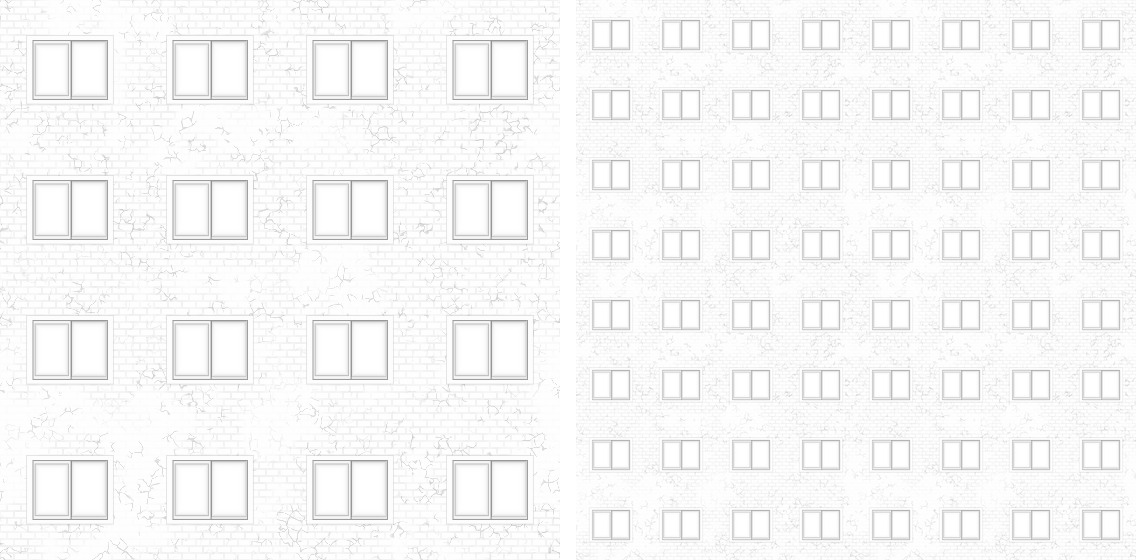
Left: one tile. Right: repeated 2 by 2.
Write a Shadertoy shader that draws this pattern.

```glsl
// A white brick facade with a 4 by 4 grid of two-pane sliding windows.
// Wrapped noise wears the mortar away in patches; broken Voronoi edges make cracks.
// Lengths are in units of 1/192 of a repeat, so the drawing scales with the canvas.
#define REPEATS 4.0
#define UNITS 192.0
#define BRICKS vec2(40.0, 80.0)
#define CRACK_CELLS 56.0
#define MORTAR_WIDTH 0.9
#define MORTAR_DARK 0.15
#define CRACK_WIDTH 0.7
#define CRACK_DARK 0.25
#define FRAME_DARK 0.14
#define EDGE_DARK 0.42
#define GLASS_SHADE 0.16

float hash(vec2 p) {
    vec3 q = fract(vec3(p.xyx) * 0.1031);
    q += dot(q, q.yzx + 33.33);
    return fract((q.x + q.y) * q.z);
}

// Value noise that wraps after `period` lattice cells
float noise(vec2 p, float period) {
    vec2 i = floor(p), f = fract(p);
    f = f * f * (3.0 - 2.0 * f);
    vec2 a = mod(i, period), b = mod(i + 1.0, period);
    return mix(mix(hash(a), hash(vec2(b.x, a.y)), f.x),
               mix(hash(vec2(a.x, b.y)), hash(b), f.x), f.y);
}

// Distance to the nearest wrapped Voronoi edge
float voronoiEdge(vec2 p, float period) {
    vec2 cell = floor(p), nearest = vec2(9.0), second = vec2(9.0);
    for (int y = -1; y <= 1; y++)
    for (int x = -1; x <= 1; x++) {
        vec2 id = cell + vec2(x, y), key = mod(id, period);
        vec2 r = id + vec2(hash(key + 7.0), hash(key + 91.0)) - p;
        if (dot(r, r) < dot(nearest, nearest)) { second = nearest; nearest = r; }
        else if (dot(r, r) < dot(second, second)) second = r;
    }
    return dot(0.5 * (nearest + second), normalize(second - nearest));
}

float box(vec2 p, vec2 lo, vec2 hi) {
    vec2 d = abs(p - 0.5 * (lo + hi)) - 0.5 * (hi - lo);
    return length(max(d, 0.0)) + min(max(d.x, d.y), 0.0);
}

float fill(float d, float px) { return clamp(0.5 - d / px, 0.0, 1.0); }

// Coverage of a line, kept true when it is thinner than a pixel
float stroke(float d, float width, float px) {
    return clamp((0.5 * (width + px) - abs(d)) / px, 0.0, min(1.0, width / px));
}

float wall(vec2 uv, float px) {
    float unit = REPEATS * UNITS;
    // Large patches where the relief is painted over
    float patches = 0.65 * noise(uv * 8.0, 8.0) + 0.35 * noise(uv * 24.0 + 3.0, 24.0);
    float relief = 1.0 - 0.85 * smoothstep(0.58, 0.74, patches);

    // Running bond
    vec2 b = uv * BRICKS;
    b.x += 0.5 * mod(floor(b.y), 2.0);
    vec2 joint = (0.5 - abs(fract(b) - 0.5)) * unit / BRICKS;
    float mortar = max(stroke(joint.x, MORTAR_WIDTH, px), stroke(joint.y, MORTAR_WIDTH, px));
    mortar *= relief * mix(0.45, 1.15, noise(uv * 96.0, 96.0));

    // Short jagged cracks
    vec2 warp = vec2(noise(uv * 128.0, 128.0), noise(uv * 128.0 + 37.0, 128.0)) - 0.5;
    float edge = voronoiEdge(uv * CRACK_CELLS + 0.45 * warp, CRACK_CELLS) * unit / CRACK_CELLS;
    float broken = smoothstep(0.52, 0.72, noise(uv * 64.0 + 11.0, 64.0));
    float area = smoothstep(0.25, 0.6, noise(uv * 16.0 + 5.0, 16.0));
    float crack = stroke(edge, CRACK_WIDTH, px) * broken * mix(0.35, 1.0, area);
    return 0.996 - MORTAR_DARK * mortar - CRACK_DARK * crack;
}

// White pane with soft shadow along its rim and a stronger one below the head
float pane(vec2 c, vec2 lo, vec2 hi, float head) {
    float inset = max(-box(c, lo, hi), 0.0);
    float top = max(hi.y - c.y, 0.0);
    return 1.0 - GLASS_SHADE * exp(-inset / 2.2) - head * exp(-top / 3.0);
}

float window(vec2 c, float base, float px) {
    // Surround
    float d = box(c, vec2(36.2, 49.3), vec2(155.4, 143.3));
    float shade = mix(base, 0.992, fill(d, px)) - FRAME_DARK * stroke(d, 0.9, px);

    // Recess and tracks
    float recess = box(c, vec2(45.2, 55.6), vec2(147.3, 136.4));
    shade = mix(shade, 0.91, fill(recess, px));

    // Right pane, set back
    vec2 lo = vec2(98.0, 59.8), hi = vec2(145.6, 135.6);
    d = box(c, lo, hi);
    shade = mix(shade, pane(c, lo, hi, 0.08), fill(d, px));
    shade -= 0.13 * stroke(d, 0.8, px);

    // Left sash in front
    d = box(c, vec2(46.0, 56.8), vec2(97.6, 135.4));
    shade = mix(shade, 0.965, fill(d, px));
    lo = vec2(48.0, 60.6);
    hi = vec2(93.8, 131.8);
    float glass = box(c, lo, hi);
    shade = mix(shade, pane(c, lo, hi, 0.0), fill(glass, px));
    shade -= 0.24 * stroke(glass, 0.9, px);
    float stile = stroke(c.x - 97.5, 1.3, px) * fill(recess, px);
    return shade - EDGE_DARK * max(stile, stroke(recess, 1.1, px));
}

void mainImage(out vec4 fragColor, in vec2 fragCoord) {
    vec2 uv = fragCoord / iResolution.xy;
    float px = REPEATS * UNITS / min(iResolution.x, iResolution.y);
    vec2 c = fract(uv * REPEATS) * UNITS;
    fragColor = vec4(vec3(clamp(window(c, wall(uv, px), px), 0.0, 1.0)), 1.0);
}
```
